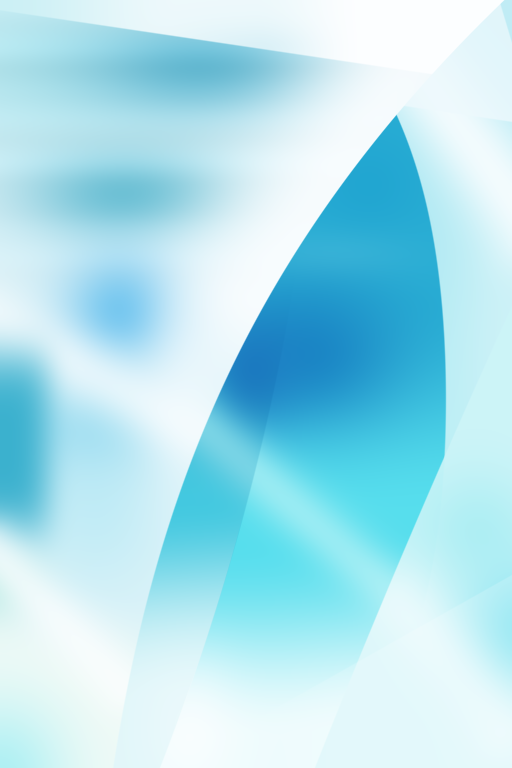
This background is drawn by a Shadertoy shader. Its source:

```glsl
// Abstract cyan backdrop: a curved blade of deep blue glass between pale, blurred panels.
// Each panel is a gradient tinted by soft elliptical glows and light streaks,
// then cut by polynomial curves x(y). Space: x in 0..1, y in 0..1.5 from the bottom.

const vec3 WHITE = vec3(0.99, 0.995, 1.0);

// Soft elliptical glow
float glow(vec2 p, vec2 center, vec2 radius) {
    vec2 d = (p - center) / radius;
    return exp(-dot(d, d));
}

// Soft line of light from a to b
float streak(vec2 p, vec2 a, vec2 b, float width) {
    vec2 ab = b - a;
    float t = clamp(dot(p - a, ab) / dot(ab, ab), 0.0, 1.0);
    float d = length(p - a - ab * t) / width;
    return exp(-d * d);
}

// Smooth one-dimensional noise for the horizontal blur bands
float hash(float n) { return fract(sin(n * 91.7) * 4375.5); }
float bands(float y) {
    float i = floor(y), f = fract(y);
    return mix(hash(i), hash(i + 1.0), f * f * (3.0 - 2.0 * f));
}

// Misty panel on the left
vec3 leftPanel(vec2 p, float px) {
    vec3 c = mix(vec3(0.87, 0.955, 0.975), vec3(0.85, 0.94, 0.965), p.y / 1.5);
    c = mix(c, vec3(0.66, 0.89, 0.92), 0.7 * glow(p, vec2(0.08, 1.37), vec2(0.38, 0.17)));
    c = mix(c, vec3(0.33, 0.70, 0.81), 0.85 * glow(p, vec2(0.40, 1.37), vec2(0.25, 0.10)));
    c = mix(c, vec3(0.36, 0.73, 0.82), 0.85 * glow(p, vec2(0.25, 1.12), vec2(0.20, 0.085)));
    c = mix(c, vec3(0.36, 0.74, 0.93), 0.9 * glow(p, vec2(0.25, 0.89), vec2(0.12, 0.11)));
    c = mix(c, vec3(0.52, 0.83, 0.93), 0.7 * glow(p, vec2(0.19, 0.66), vec2(0.16, 0.11)));
    c = mix(c, vec3(0.70, 0.91, 0.96), 0.6 * glow(p, vec2(0.19, 0.50), vec2(0.15, 0.16)));
    c += 0.04 * (bands(p.y * 22.0) - 0.5) * smoothstep(0.75, 1.1, p.y);
    c = mix(c, WHITE, 0.65 * streak(p, vec2(-0.02, 0.88), vec2(0.38, 0.66), 0.065));

    // Deep patch on the left border
    vec2 d = abs((p - vec2(-0.01, 0.63)) / vec2(0.11, 0.185));
    c = mix(c, vec3(0.20, 0.68, 0.80), 0.95 * exp(-pow(d.x, 4.0) - pow(d.y, 4.0)));

    // Pale, warmer foot
    c = mix(c, vec3(0.94, 0.98, 0.965), smoothstep(0.42, 0.2, p.y + 0.3 * p.x));
    c = mix(c, vec3(0.70, 0.91, 0.88), 0.8 * glow(p, vec2(-0.02, 0.36), vec2(0.10, 0.07)));
    c = mix(c, vec3(0.62, 0.93, 0.95), 0.8 * glow(p, vec2(0.0, -0.02), vec2(0.13, 0.15)));
    c = mix(c, WHITE, 0.7 * streak(p, vec2(-0.02, 0.43), vec2(0.24, 0.16), 0.055));

    // White haze beside the blade
    c = mix(c, WHITE, 0.85 * streak(p, vec2(0.85, 1.45), vec2(0.50, 0.92), 0.16));
    c = mix(c, WHITE, 0.5 * glow(p, vec2(0.36, 0.72), vec2(0.09, 0.22)));

    // Light sheet across the top
    vec3 sheet = mix(vec3(0.80, 0.94, 0.96), vec3(0.93, 0.975, 0.985), smoothstep(0.0, 0.35, p.x));
    sheet = mix(sheet, vec3(0.78, 0.91, 0.95), 0.5 * glow(p, vec2(0.52, 1.40), vec2(0.18, 0.05)));
    sheet = mix(sheet, WHITE, smoothstep(0.5, 0.72, p.x));
    return mix(c, sheet, smoothstep(-px, px, p.y - 1.48 + 0.148 * p.x));
}

// Pale panel on the right
vec3 rightPanel(vec2 p, float px) {
    vec3 c = mix(vec3(0.74, 0.94, 0.96), vec3(0.68, 0.91, 0.95), smoothstep(0.4, 1.2, p.y));
    c = mix(c, vec3(0.82, 0.95, 0.97), 0.8 * glow(p, vec2(1.0, 0.85), vec2(0.12, 0.30)));
    c = mix(c, WHITE, 0.85 * streak(p, vec2(0.82, 1.36), vec2(1.04, 1.06), 0.09));
    c = mix(c, vec3(0.93, 0.975, 0.99), 0.8 * smoothstep(-px, px, p.y - 1.41 + 0.148 * p.x));
    float corner = p.x - 0.975 - 0.3 * (1.5 - p.y);
    return mix(c, vec3(0.70, 0.91, 0.95), 0.7 * smoothstep(-px, px, corner));
}

// Saturated blade, fading to white at its foot
vec3 blade(vec2 p, float px) {
    vec3 c = mix(vec3(0.34, 0.87, 0.93), vec3(0.16, 0.68, 0.83), smoothstep(0.5, 0.92, p.y));
    c = mix(c, vec3(0.10, 0.62, 0.81), 0.5 * glow(p, vec2(0.72, 1.14), vec2(0.12, 0.11)));
    c = mix(c, vec3(0.30, 0.76, 0.87), 0.5 * glow(p, vec2(0.64, 1.00), vec2(0.16, 0.05)));
    c = mix(c, vec3(0.10, 0.52, 0.77), 0.95 * glow(p, vec2(0.61, 0.81), vec2(0.17, 0.14)));
    c = mix(c, vec3(0.11, 0.47, 0.76), 0.8 * glow(p, vec2(0.49, 0.78), vec2(0.09, 0.11)));
    c = mix(c, vec3(0.68, 0.94, 0.96), 0.75 * streak(p, vec2(0.38, 0.68), vec2(0.76, 0.35), 0.055));

    // Darker strip left of the inner curve
    float inner = 0.3125 + p.y * (0.39 - 0.12 * p.y);
    float strip = smoothstep(px, -px, p.x - inner);
    c = mix(c, c * vec3(0.72, 0.88, 0.93), 0.8 * strip * smoothstep(1.0, 0.5, p.y));

    float fade = smoothstep(0.44, 0.06, p.y + 0.09 * strip * -1.0 + 0.08 * (0.5 - p.x));
    c = mix(c, vec3(0.93, 0.985, 0.99), fade);
    c = mix(c, vec3(0.82, 0.94, 0.96), 0.45 * strip * fade);
    return mix(c, WHITE, 0.7 * glow(p, vec2(0.37, 0.08), vec2(0.10, 0.15)) * (1.0 - 0.5 * strip));
}

// Translucent facet in the lower right
vec3 facet(vec2 p, float bladeEdge, float px) {
    vec3 c = mix(vec3(0.87, 0.97, 0.98), vec3(0.80, 0.955, 0.97), smoothstep(0.1, 0.8, p.y));
    c = mix(c, vec3(0.66, 0.93, 0.95), 0.8 * glow(p, vec2(0.93, 0.47), vec2(0.13, 0.12)));
    c = mix(c, vec3(0.50, 0.89, 0.94), 0.9 * glow(p, vec2(1.03, 0.27), vec2(0.13, 0.13)));
    c = mix(c, WHITE, 0.5 * streak(p, vec2(0.78, 0.33), vec2(0.98, 0.08), 0.07));
    float inside = smoothstep(px, -px, p.x - bladeEdge);
    return mix(c, vec3(0.70, 0.94, 0.96), 0.35 * inside * smoothstep(0.28, 0.5, p.y));
}

void mainImage(out vec4 fragColor, in vec2 fragCoord) {
    vec2 p = fragCoord / iResolution.xy * vec2(1.0, 1.5);
    float px = 1.0 / iResolution.x;

    // Boundary curves
    float spine = 0.221 + p.y * (0.157 + p.y * (0.115 + 0.08 * p.y));
    float h = (p.y - 0.72) * (p.y - 0.72);
    float bladeEdge = 0.871 - 0.22 * h - 0.3 * h * h;
    float diagonal = 0.615 + p.y * (0.395 + 0.035 * p.y);

    // Layers from back to front
    vec3 right = mix(rightPanel(p, px), blade(p, px), smoothstep(px, -px, p.x - bladeEdge));
    right = mix(right, facet(p, bladeEdge, px), smoothstep(-px, px, p.x - diagonal));
    float sheen = smoothstep(px, -px, p.y + 0.187 - 0.564 * p.x) * smoothstep(0.45, 0.7, p.x);
    right = mix(right, WHITE, 0.18 * sheen);
    vec3 color = mix(leftPanel(p, px), right, smoothstep(-px, px, p.x - spine));
    fragColor = vec4(clamp(color, 0.0, 1.0), 1.0);
}
```
